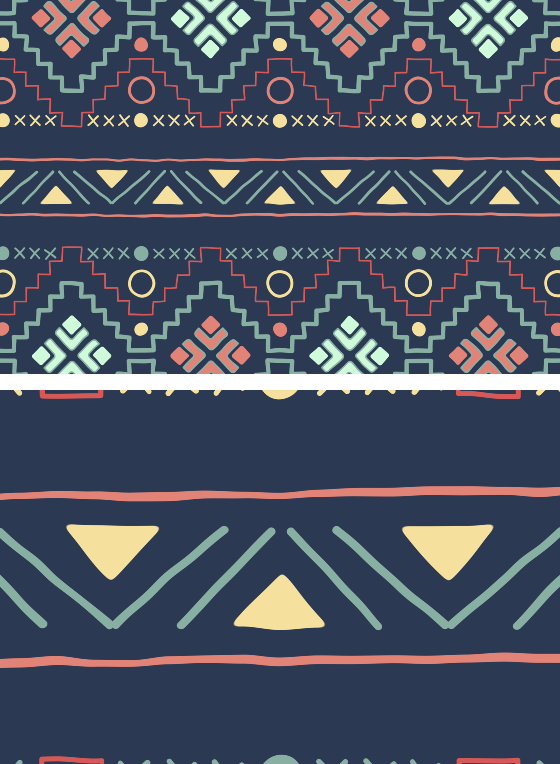
Top, the full canvas; bottom, a detail of the centre.
A Shadertoy shader for this pattern:

```glsl
// Hand-drawn folk textile: stepped zigzags, split diamonds, dots and crosses around a triangle band.

const vec3 NAVY   = vec3(0.17, 0.225, 0.325);
const vec3 TEAL   = vec3(0.53, 0.69, 0.64);
const vec3 CORAL  = vec3(0.885, 0.515, 0.465);
const vec3 RED    = vec3(0.84, 0.35, 0.34);
const vec3 YELLOW = vec3(0.96, 0.88, 0.62);
const vec3 MINT   = vec3(0.81, 0.985, 0.86);

float hash(vec2 p) {
    return fract(sin(dot(p, vec2(127.1, 311.7))) * 43758.55);
}

float noise(vec2 p) {
    vec2 i = floor(p), f = fract(p);
    f = f * f * (3.0 - 2.0 * f);
    return mix(mix(hash(i), hash(i + vec2(1, 0)), f.x),
               mix(hash(i + vec2(0, 1)), hash(i + vec2(1, 1)), f.x), f.y);
}

float segment(vec2 p, vec2 a, vec2 b) {
    vec2 d = b - a;
    return length(p - a - d * clamp(dot(p - a, d) / dot(d, d), 0.0, 1.0));
}

float roundBox(vec2 p, float halfSize, float radius) {
    vec2 d = abs(p) - halfSize + radius;
    return length(max(d, 0.0)) + min(max(d.x, d.y), 0.0) - radius;
}

float smoothMax(float a, float b, float k) {
    float h = max(k - abs(a - b), 0.0) / k;
    return max(a, b) + h * h * k * 0.25;
}

// Distance to a staircase descending from the given peak at x = 0
float stairs(vec2 p, float peak) {
    float d = 1e3;
    for (float i = 0.0; i < 6.0; i++) {
        vec2 a = vec2(16.4 * i, peak - 18.4 * i);
        vec2 b = vec2(i < 5.0 ? a.x + 16.4 : 100.0, a.y);
        d = min(d, segment(p, a, b));
        if (i < 5.0) d = min(d, segment(p, b, b - vec2(0, 18.4)));
    }
    return d;
}

// Triangle with softened corners, apex up
float triangle(vec2 p) {
    float side = dot(vec2(sqrt(p.x * p.x + 2.0), p.y - 2.5), vec2(0.743, 0.669));
    return smoothMax(side, -23.5 - p.y, 4.0);
}

void paint(inout vec3 col, vec3 ink, float d, float aa) {
    col = mix(col, ink, 1.0 - smoothstep(-0.5 * aa, 0.5 * aa, d));
}

void mainImage(out vec4 fragColor, in vec2 fragCoord) {
    // Canvas spans 768 x 512 design units, centred
    vec2 p = (fragCoord / iResolution.xy - 0.5) * vec2(768, 512);
    float aa = 768.0 / iResolution.x;
    vec3 col = NAVY;

    // Hand-drawn wobble
    p += 2.0 * vec2(noise(p / 17.0), noise(p / 17.0 + 40.0)) - 1.0;

    bool upper = p.y > 0.0;
    float column = round(p.x / 190.4);
    float x = abs(p.x - 190.4 * column);
    float fold = abs(p.y) - 231.0;
    float y = 231.0 - abs(fold);
    vec2 q = vec2(x, y);

    // Stepped zigzags
    paint(col, TEAL, stairs(q, 224.0) - 3.0, aa);
    paint(col, RED, stairs(q, 175.0) - 1.15, aa);

    // Ring and dots beneath each peak
    bool evenColumn = mod(column, 2.0) < 0.5;
    vec3 rowInk = upper ? YELLOW : TEAL;
    paint(col, upper ? CORAL : YELLOW, abs(length(q - vec2(0, 132)) - 16.8) - 2.0, aa);
    paint(col, evenColumn == upper ? YELLOW : CORAL, length(q - vec2(0, 195)) - 9.3, aa);
    paint(col, rowInk, length(q - vec2(0, 91)) - 9.6, aa);

    // Three crosses either side of the dot
    float slot = clamp(round((x - 45.0) / 21.3), -1.0, 1.0);
    vec2 c = q - vec2(45.0 + 21.3 * slot, 91);
    float tilt = 0.3 * (hash(vec2(slot + 5.0 * sign(p.x - 190.4 * column), column)) - 0.5);
    c = mat2(cos(tilt), sin(tilt), -sin(tilt), cos(tilt)) * c;
    paint(col, rowInk, segment(abs(c), vec2(0), vec2(6.2)) - 1.25, aa);

    // Split diamonds: four corner tiles and four outlined chevrons
    bool evenCell = mod(floor(p.x / 190.4), 2.0) < 0.5;
    vec3 tileInk = evenCell == upper ? CORAL : MINT;
    vec2 d = vec2(x - 95.2, fold);
    vec2 r = abs(vec2(d.x + d.y, d.x - d.y)) * 0.7071;
    float chevron = smoothMax(roundBox(r - 21.5, 15.8, 3.0), -roundBox(r - 34.0, 20.0, 5.0), 2.0);
    paint(col, TEAL, chevron - 2.1, aa);
    paint(col, tileInk, chevron, aa);
    paint(col, tileInk, roundBox(r - 29.7, 9.9, 3.0), aa);

    // Central band: border lines, slanted strokes, alternating triangles
    float sag = 0.9 * sin(p.x / 95.0) + p.x / 500.0;
    float weight = 1.4 + 0.9 * noise(vec2(p.x / 60.0, upper ? 3.0 : 8.0));
    paint(col, CORAL, abs(abs(p.y - sag) - 38.0) - weight, aa);
    vec2 b = vec2(abs(p.x - 153.8 * round(p.x / 153.8)), p.y);
    float strokes = min(segment(b, vec2(4.5, 21), vec2(45, -22)),
                        segment(b, vec2(26, 21), vec2(75.5, -22)));
    paint(col, TEAL, strokes - 1.9, aa);
    paint(col, YELLOW, min(triangle(b), triangle(vec2(76.9 - b.x, -b.y))), aa);

    fragColor = vec4(col, 1.0);
}
```
